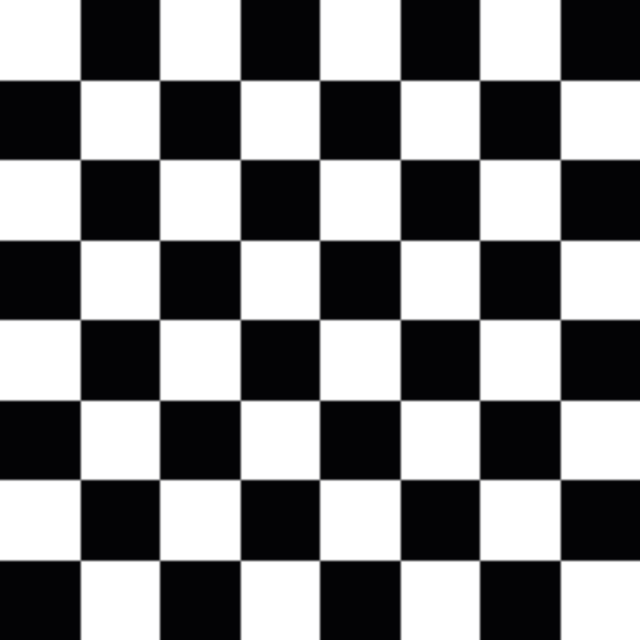
Give the GLSL for this pattern, as a WebGL 2 fragment shader.

```glsl
#version 300 es
precision highp float;

uniform vec2 u_resolution;
out vec4 fragColor;

const float SQUARES = 8.0;            // squares across and down
const float EDGE_HALF_WIDTH = 0.0032; // half of the soft edge, in canvas units
const vec2 ODD_LINE_SHIFT = vec2(0.0012, -0.0012); // offset of every other line
const vec3 DARK = vec3(0.01, 0.01, 0.02);
const vec3 LIGHT = vec3(1.0);

// Signed distance to the first band of each pair, per axis; positive inside.
vec2 bandDistance(vec2 p) {
    float square = 1.0 / SQUARES;
    vec2 halfBand = 0.5 * (square + ODD_LINE_SHIFT);
    return halfBand - abs(mod(p - halfBand + square, 2.0 * square) - square);
}

void main() {
    vec2 uv = gl_FragCoord.xy / u_resolution;

    // Keep the edge at least about a pixel wide on small canvases.
    float pixel = 1.0 / min(u_resolution.x, u_resolution.y);
    float soft = max(EDGE_HALF_WIDTH, 0.75 * pixel);

    // Clamping leaves the outer border of the board crisp.
    vec2 board = clamp(uv, soft, 1.0 - soft);
    vec2 side = smoothstep(-soft, soft, bandDistance(board)) * 2.0 - 1.0;

    // The product of both axes alternates the squares.
    float lightness = 0.5 - 0.5 * side.x * side.y;
    fragColor = vec4(mix(DARK, LIGHT, lightness), 1.0);
}
```
